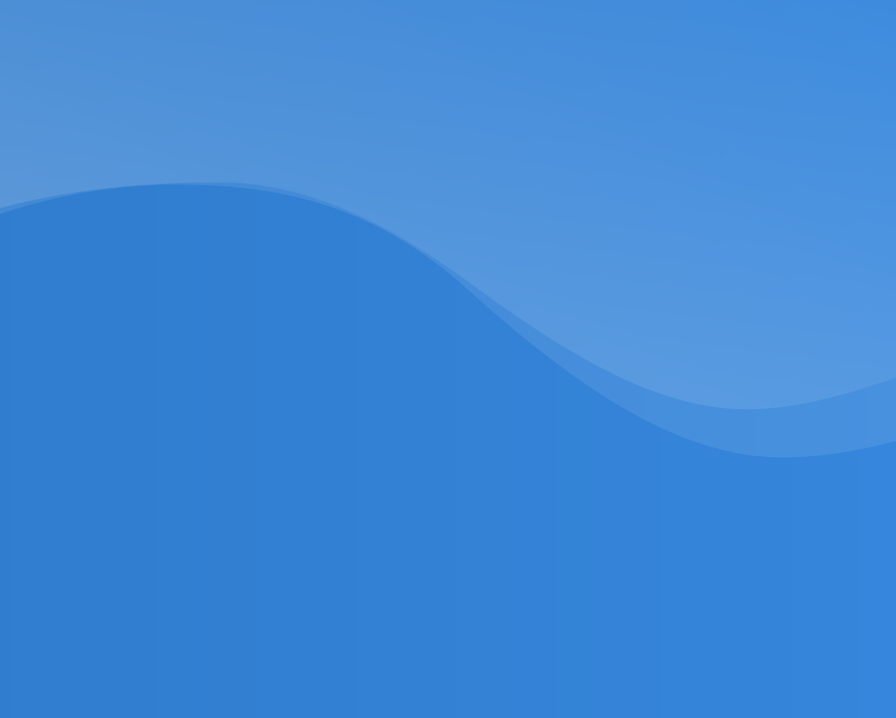
Write a WebGL 2 fragment shader that draws this background.

```glsl
#version 300 es
precision highp float;
// Layered waves: a blue base with a horizontal gradient, a thin pale band
// and a veil of light above it. Each wave edge is a chain of cubic Hermite
// spans through knots, and the layers are blended as white of varying opacity.

uniform vec2 u_resolution;
out vec4 fragColor;

const vec3 BASE_LEFT = vec3(0.190, 0.490, 0.810);
const vec3 BASE_RIGHT = vec3(0.208, 0.525, 0.863);
const float BAND_OPACITY = 0.09;

// Cubic between two knots, each given as (x, height, slope)
float hermiteSpan(float x, vec3 a, vec3 b) {
    float width = b.x - a.x;
    float t = (x - a.x) / width;
    float s = 1.0 - t;
    float heights = mix(a.y, b.y, t * t * (3.0 - 2.0 * t));
    return heights + width * t * s * (s * a.z - t * b.z);
}

// Height of a wave that runs through five knots
float waveHeight(float x, vec3 knots[5]) {
    int i = 0;
    while (i < 3 && x > knots[i + 1].x) i++;
    return hermiteSpan(x, knots[i], knots[i + 1]);
}

// Coverage of the area above an edge, smoothed over about one pixel
float coverAbove(float signedHeight) {
    float w = max(fwidth(signedHeight), 1e-5);
    return clamp(signedHeight / w + 0.5, 0.0, 1.0);
}

// Opacity of the veil: strongest at the lower left, faint at the top right
float veilOpacity(vec2 p) {
    return 0.137 - 0.095 * p.x + 0.218 * (1.0 - p.y);
}

void main() {
    vec2 p = gl_FragCoord.xy / u_resolution;

    // Wave edges, from left to right
    vec3 veilEdge[5] = vec3[5](
        vec3(0.0, 0.710, 0.338), vec3(0.247, 0.746, 0.0),
        vec3(0.521, 0.609, -0.913), vec3(0.833, 0.430, 0.0),
        vec3(1.0, 0.474, 0.425));
    vec3 bandEdge[5] = vec3[5](
        vec3(0.0, 0.702, 0.410), vec3(0.195, 0.743, 0.0),
        vec3(0.521, 0.598, -1.126), vec3(0.872, 0.363, 0.0),
        vec3(1.0, 0.386, 0.338));

    float veil = coverAbove(p.y - waveHeight(p.x, veilEdge));
    float band = coverAbove(p.y - waveHeight(p.x, bandEdge));

    // Blend the white layers over the base
    vec3 base = mix(BASE_LEFT, BASE_RIGHT, p.x);
    float white = mix(BAND_OPACITY * band, veilOpacity(p), veil);
    fragColor = vec4(mix(base, vec3(1.0), white), 1.0);
}
```
